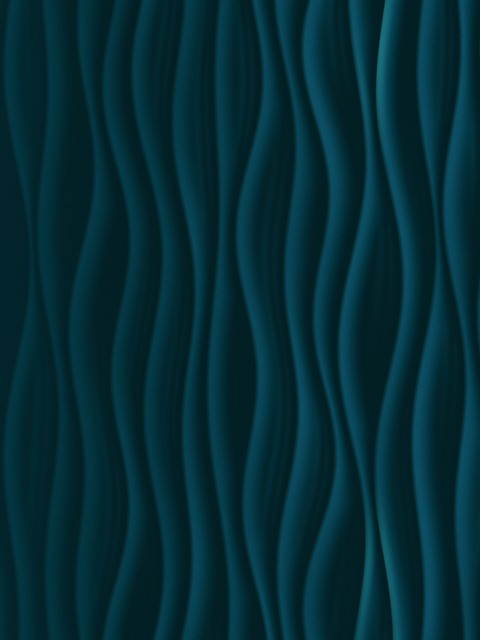
Give the GLSL for this background, as a Shadertoy shader.

```glsl
// Dark teal drapery: tall wavy folds, each with a crisp lit left edge that
// fades into shadow on its right. Folds are painted left to right, so each
// covers its neighbour; faint inner pleats fill the wider gaps.

#define SPACING 0.071     // mean distance between folds, in canvas widths
#define SWAY 0.021        // size of the main wave
#define DRIFT 0.013       // size of the slow wave
#define FOLD_WIDTH 0.058  // reach of the light across a fold
#define EDGE_SOFT 0.0022  // blur of the fold outline
#define PLEAT 0.30        // strength of the inner pleats
#define GRAIN 0.012       // strength of the cloth grain
#define SHADOW vec3(0.006, 0.122, 0.140)
#define MIDTONE vec3(0.012, 0.212, 0.255)
#define LIT vec3(0.045, 0.305, 0.390)
#define GLINT vec3(0.100, 0.470, 0.510)

const float TAU = 6.2831853;
const int FOLDS = 17;

float hash(float n) {
    return fract(sin(n * 127.1 + 3.7) * 4375.85);
}

float hash2(vec2 p) {
    return fract(sin(dot(p, vec2(12.99, 78.23))) * 4375.85);
}

// Smooth one-dimensional noise from 0 to 1
float noise(float x) {
    float cell = floor(x), f = fract(x);
    return mix(hash(cell), hash(cell + 1.0), f * f * (3.0 - 2.0 * f));
}

// Horizontal position of the left edge of a fold at height y
float foldEdge(float id, float y) {
    float quick = mix(1.7, 2.3, hash(id + 20.0));
    float slow = mix(0.7, 1.2, hash(id + 40.0));
    float size = SWAY * mix(0.6, 1.2, hash(id + 60.0));
    float sway = size * sin(TAU * (quick * y + 0.17 * id + 0.45 * hash(id)));
    float drift = DRIFT * sin(TAU * (slow * y + hash(id + 80.0)));
    return (id + 0.35) * SPACING + sway + drift;
}

// Light on one fold, from the distance d past its edge and the gap to the next
float foldLight(float id, float d, float gap, float y) {
    float width = min(FOLD_WIDTH * mix(0.85, 1.15, hash(id + 9.0)), gap * 0.85);
    float rise = mix(0.35, 1.0, smoothstep(0.0, 0.009, d));
    float fall = 1.0 - smoothstep(0.12, 1.0, d / width);
    float light = rise * fall * mix(0.8, 1.08, noise(y * 4.0 + id * 7.3));

    // Soft pleats that appear only where the gap is wide
    float t = d / gap;
    float pleats = exp(-pow((t - 0.60) / 0.09, 2.0))
                 + 0.6 * exp(-pow((t - 0.81) / 0.06, 2.0));
    float open = smoothstep(0.055, 0.095, gap);
    float along = smoothstep(0.25, 0.7, noise(y * 3.0 + id * 5.1));
    return light + PLEAT * pleats * open * along;
}

vec3 tone(float light) {
    vec3 colour = mix(SHADOW, MIDTONE, clamp(light * 2.0, 0.0, 1.0));
    return mix(colour, LIT, clamp(light * 2.0 - 1.0, 0.0, 1.0));
}

void mainImage(out vec4 fragColor, in vec2 fragCoord) {
    vec2 uv = fragCoord / iResolution.xy;
    float soft = max(EDGE_SOFT, 0.8 / iResolution.x);

    // Paint the folds over one another
    float light = 0.0, rim = 0.0;
    float edge = foldEdge(-2.0, uv.y);
    for (int i = 0; i < FOLDS; i++) {
        float id = float(i) - 2.0;
        float next = foldEdge(id + 1.0, uv.y);
        float d = uv.x - edge;
        float gap = max(next - edge, 0.012);
        float cover = smoothstep(-soft, soft, d);
        float inside = max(d, 0.0);
        light = mix(light, foldLight(id, inside, gap, uv.y), cover);
        rim = mix(rim, 1.0 - smoothstep(0.004, 0.024, inside), cover);
        edge = next;
    }

    // Light grows toward the right; the left shadows are a little flatter
    float gain = mix(0.40, 1.0, smoothstep(-0.05, 0.72, uv.x));
    float haze = 0.10 * (1.0 - smoothstep(0.0, 0.3, uv.x));
    vec3 colour = tone(light * gain + haze);

    // Teal glints on the right, near the top and the bottom
    float band = exp(-pow((uv.x - 0.79) / 0.04, 2.0));
    float ends = smoothstep(0.22, 0.42, abs(uv.y - 0.5));
    colour = mix(colour, GLINT, 0.85 * rim * band * ends);

    // Fine cloth grain, stronger where lit
    float grain = hash2(floor(uv * vec2(384.0, 512.0))) - 0.5;
    colour += GRAIN * grain * (0.4 + light * gain) * vec3(0.5, 1.0, 1.0);

    fragColor = vec4(clamp(colour, 0.0, 1.0), 1.0);
}
```
